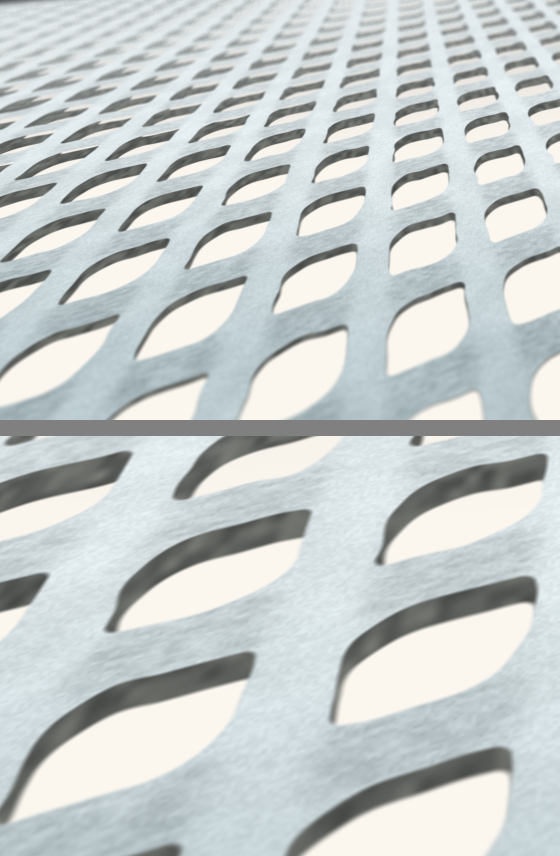
Top: the whole. Bottom: its middle third, enlarged.
Reproduce this texture procedurally as a Shadertoy shader.

```glsl
// Pale painted expanded-metal mesh in perspective, with shallow focus over a bright floor.

// Lattice (column, row, 1) to canvas position, in units of canvas height
const mat3 latticeToCanvas = mat3(0.3047, 0.1037, 0.069,
                                  0.1774, 0.2381, 0.1846,
                                  1.0104, 0.4236, 1.0);

float hash(vec2 p) {
    vec3 v = fract(vec3(p.xyx) * 0.1031);
    v += dot(v, v.yzx + 33.33);
    return fract((v.x + v.y) * v.z);
}

float noise(vec2 p) {
    vec2 i = floor(p), f = fract(p);
    f = f * f * (3.0 - 2.0 * f);
    return mix(mix(hash(i), hash(i + vec2(1, 0)), f.x),
               mix(hash(i + vec2(0, 1)), hash(i + vec2(1, 1)), f.x), f.y);
}

// Leaf-shaped opening: two tight corners and two wide ones, negative inside
float openingDistance(vec2 q) {
    vec2 c = fract(q + 0.5) - 0.5;
    float radius = c.x * c.y > 0.0 ? 0.07 : 0.27;
    float size = 0.012 * (hash(floor(q + 0.5) + 40.0) - 0.5);
    float wobble = 0.035 * (noise(q * 6.0 + 60.0) - 0.5);
    vec2 d = abs(c) - vec2(0.335, 0.325) - size + radius;
    return length(max(d, 0.0)) + min(max(d.x, d.y), 0.0) - radius + wobble;
}

vec3 metalColor(vec2 q, vec2 p) {
    vec2 c = abs(fract(q + 0.5) - 0.5);
    vec3 paint = mix(vec3(0.69, 0.755, 0.775), vec3(0.86, 0.895, 0.905),
                     smoothstep(-0.05, 0.75, p.y));
    // Upright strands catch light, cross strands are duller
    float upright = smoothstep(0.24, 0.42, c.x);
    float crossStrand = smoothstep(0.28, 0.36, c.y) * (1.0 - upright);
    paint += 0.025 * upright - 0.06 * crossStrand;
    // Broad unevenness, brushed scuffs and fine grain
    paint += 0.06 * (noise(q * 3.5 + 90.0) - 0.5);
    paint += 0.07 * (noise(q * vec2(14.0, 32.0) + 200.0) - 0.5) * (0.4 + crossStrand);
    paint += 0.06 * (noise(q * 60.0 + 500.0) - 0.5);
    return paint;
}

vec3 meshColor(vec2 p, mat3 canvasToLattice) {
    vec3 l = canvasToLattice * vec3(p, 1.0);
    vec2 q = l.xy / l.z;
    float depth = 1.0 / l.z;

    // The lower rim of each opening is displaced by the sheet thickness
    float thickness = (0.043 * p.y + 0.01 * (1.0 - p.x)) * l.z;
    vec3 lower = canvasToLattice * vec3(p + vec2(0.0, thickness), 1.0);
    float topRim = openingDistance(q);
    float lowRim = openingDistance(lower.xy / lower.z);

    vec3 ground = mix(vec3(0.985, 0.967, 0.935), vec3(0.89, 0.86, 0.83),
                      smoothstep(1.2, 2.2, depth));
    vec3 wall = mix(vec3(0.27, 0.28, 0.27), vec3(0.46, 0.47, 0.45),
                    noise(q * vec2(16.0, 9.0) + 300.0));
    vec3 color = mix(ground, wall, smoothstep(-0.02, 0.02, lowRim));
    color = mix(color, metalColor(q, p), smoothstep(-0.015, 0.015, topRim));

    // Distant haze, thicker toward the left
    float haze = smoothstep(1.2, 2.8, depth) * mix(0.72, 0.4, p.x / 1.33);
    color = mix(color, vec3(0.89, 0.92, 0.93), haze);

    // Shadow beyond the far corner
    return mix(color, vec3(0.3, 0.31, 0.33), smoothstep(0.98, 1.0, p.y - 0.1 * p.x));
}

void mainImage(out vec4 fragColor, in vec2 fragCoord) {
    vec2 p = fragCoord / iResolution.y;
    mat3 canvasToLattice = inverse(latticeToCanvas);

    // Lens blur grows away from the plane of focus
    float depth = 1.0 / (canvasToLattice * vec3(p, 1.0)).z;
    float blur = 0.014 * max(abs(depth - 1.2) - 0.12, 0.0) / depth;
    float radius = max(blur, 0.7 / iResolution.y);

    // Average over a sunflower disk
    vec3 color = vec3(0.0);
    for (int i = 0; i < 28; i++) {
        float n = float(i) + 0.5;
        float angle = n * 2.39996;
        vec2 offset = radius * sqrt(n / 28.0) * vec2(cos(angle), sin(angle));
        color += meshColor(p + offset, canvasToLattice) / 28.0;
    }
    fragColor = vec4(clamp(color, 0.0, 1.0), 1.0);
}
```
